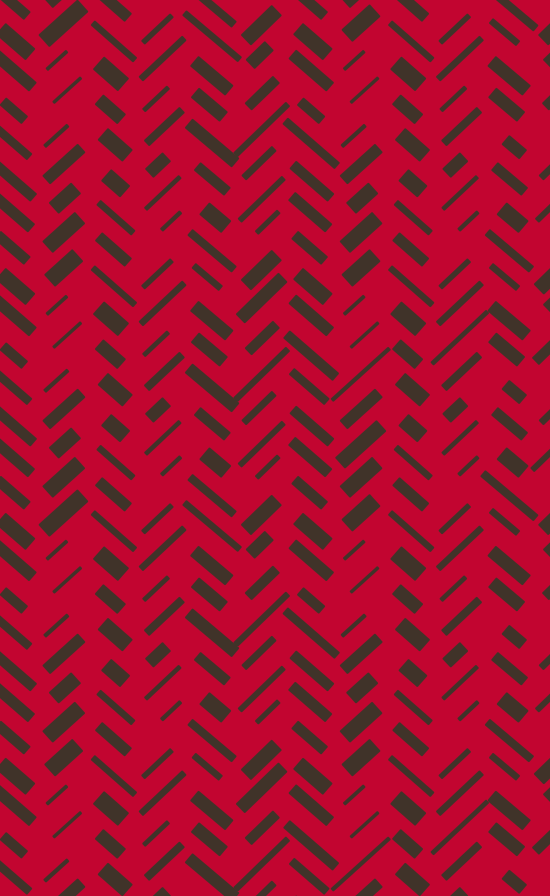
This pattern is drawn by a Shadertoy shader. Its source:

```glsl
// A herringbone of loose dark bars on crimson: columns lean alternately left and right.
// Each bar takes its width, length and shift from a hash of its place in a 6 by 7 tile;
// a few bars grow longer from tile to tile. Bars are drawn as rounded box distances.

float hash(vec2 p) {
    return fract(sin(dot(p, vec2(12.9898, 78.233))) * 43758.5453);
}

float roundedBox(vec2 p, vec2 halfSize, float radius) {
    vec2 q = abs(p) - halfSize + radius;
    return length(max(q, 0.0)) + min(max(q.x, q.y), 0.0) - radius;
}

// Distance to the bar of one cell, with p in column widths
float barDistance(vec2 p, vec2 cell, float rowPitch, float columnShift) {
    vec2 tileCell = mod(cell, vec2(6.0, 7.0));
    float odd = mod(cell.x, 2.0);

    // Wide bars stay short, thin bars may run long
    float width = mix(0.07, 0.35, hash(tileCell + 3.1));
    float longest = 1.46 - 1.7 * width;
    float barLength = mix(0.47, longest, hash(tileCell + 17.7));
    if (hash(mod(cell, vec2(12.0, 14.0)) + 41.3) > 0.92) barLength = 1.2 * longest;

    // Bars lean down to the right in even columns, up in odd ones
    float angle = mix(0.67, 0.77, hash(vec2(tileCell.x, 5.0)));
    vec2 along = vec2(cos(angle), sin(angle) * (2.0 * odd - 1.0));
    vec2 across = vec2(-along.y, along.x);

    // Short bars slide along their own direction
    vec2 center = vec2(cell.x + 0.5, (cell.y + 0.5 + columnShift) * rowPitch);
    center.y += 0.14 * (hash(tileCell + 29.9) - 0.5);
    center += along * (hash(tileCell + 53.2) - 0.5) * 0.7 * max(longest - barLength, 0.0);

    vec2 local = p - center;
    return roundedBox(vec2(dot(local, along), dot(local, across)),
                      0.5 * vec2(barLength, width), 0.025);
}

void mainImage(out vec4 fragColor, in vec2 fragCoord) {
    // One unit is a column width; about eleven columns fit across
    float pixel = 11.1 / iResolution.x;
    float rowPitch = 0.706;
    vec2 p = fragCoord * pixel + vec2(0.22, 0.0);

    // Nearest bar among neighbouring columns and rows
    float nearest = 10.0;
    for (int i = -1; i <= 1; i++) {
        float column = floor(p.x) + float(i);
        float columnShift = 0.5 * mod(column, 2.0);
        float row = floor(p.y / rowPitch - columnShift);
        for (int j = -1; j <= 1; j++) {
            vec2 cell = vec2(column, row + float(j));
            nearest = min(nearest, barDistance(p, cell, rowPitch, columnShift));
        }
    }

    // Dark brown bars on the crimson ground
    float ink = 1.0 - smoothstep(-0.7 * pixel, 0.7 * pixel, nearest);
    vec3 color = mix(vec3(0.76, 0.02, 0.19), vec3(0.25, 0.20, 0.16), ink);
    fragColor = vec4(color, 1.0);
}
```
